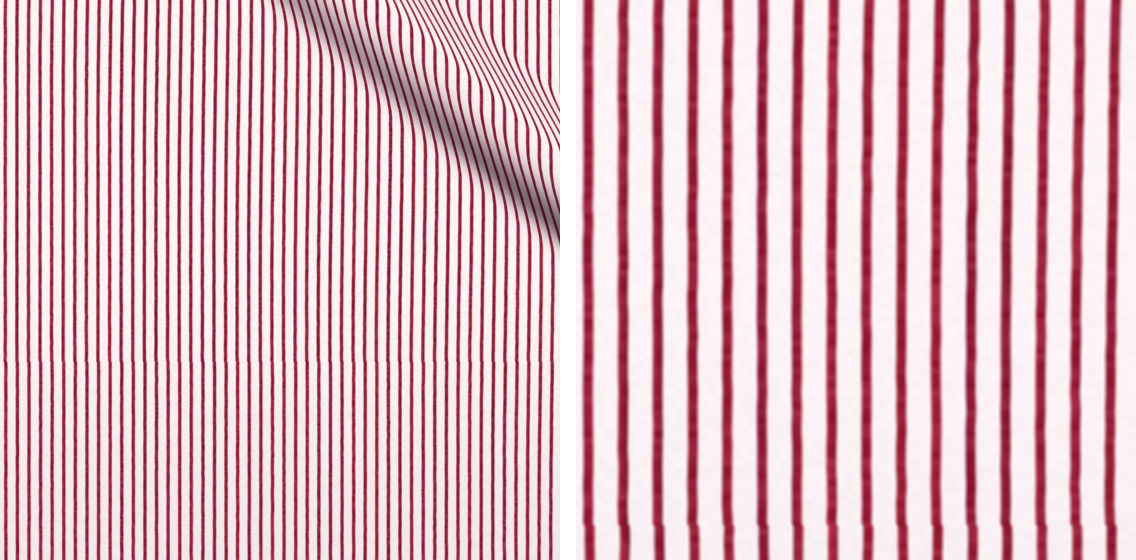
Left, the full canvas; right, a detail of the centre.
A Shadertoy shader for this texture:

```glsl
// Draws red pinstripe cotton with a soft diagonal fold in the upper right corner.

#define STRIPES 48.3        // repeats across the canvas
#define HALF_WIDTH 0.14     // half a stripe, in repeats
#define SOFTNESS 0.09       // woven edge blur, in repeats
#define FOLD_POINT vec2(0.525, 1.0)
#define FOLD_NORMAL vec2(0.65, 0.76)
#define RIDGE 0.15          // distance from fold shadow to the upper ridge
#define SHADOW 0.62         // depth of the fold shadow
#define WEAR 0.10           // thread-to-thread variation

const vec3 CLOTH   = vec3(0.99, 0.955, 0.965);
const vec3 CRIMSON = vec3(0.66, 0.13, 0.24);
const vec3 WINE    = vec3(0.50, 0.10, 0.20);
const vec3 SHADE   = vec3(0.30, 0.23, 0.27);

float hash(vec2 p) {
    return fract(sin(dot(p, vec2(127.1, 311.7))) * 43758.5453);
}

float noise(vec2 p) {
    vec2 i = floor(p), f = fract(p);
    f = f * f * (3.0 - 2.0 * f);
    return mix(mix(hash(i), hash(i + vec2(1, 0)), f.x),
               mix(hash(i + vec2(0, 1)), hash(i + vec2(1, 1)), f.x), f.y);
}

// Sideways position on the cloth after the fold has pulled it
float clothX(vec2 uv, float d) {
    float x = uv.x;
    x -= 0.005 * smoothstep(-0.40, -0.03, d);                        // gentle lean
    x += 0.045 * smoothstep(-0.05, 0.07, d);                         // fold slope
    x += 0.085 * smoothstep(RIDGE - 0.055, RIDGE + 0.035, d);        // tight ridge
    x += 0.001 * smoothstep(0.352, 0.356, uv.y);                     // slight seam
    return x;
}

void mainImage(out vec4 fragColor, in vec2 fragCoord) {
    vec2 uv = fragCoord / iResolution.xy;
    float d = dot(uv - FOLD_POINT, FOLD_NORMAL);

    // Stripes
    float u = clothX(uv, d) * STRIPES;
    float blur = max(SOFTNESS, 0.7 * fwidth(u));
    float id = floor(u);
    float offset = fract(u) - 0.5;
    float wobble = 0.03 * (noise(vec2(id * 7.3, uv.y * 90.0)) - 0.5);
    float stripe = 1.0 - smoothstep(HALF_WIDTH - blur, HALF_WIDTH + blur, abs(offset + wobble));

    // Thread tone changes per stripe and along its length
    float thread = noise(vec2(id * 3.7, uv.y * 240.0)) - 0.5;
    float side = smoothstep(-0.05, 0.12, offset * (hash(vec2(id, 4.0)) - 0.3));
    vec3 ink = mix(CRIMSON, WINE, side + 0.4 * hash(vec2(id, 9.0)));
    ink += WEAR * thread;

    // Cloth dulls toward the bottom and carries faint weave grain
    vec3 cloth = CLOTH * mix(0.955, 1.0, smoothstep(0.0, 0.55, uv.y));
    cloth += 0.02 * (noise(uv * 256.0) - 0.5);
    cloth -= 0.012 * exp(-pow((uv.y - 0.25) / 0.012, 2.0)) * smoothstep(0.3, 0.4, uv.x)
           * smoothstep(0.62, 0.5, uv.x);
    vec3 color = mix(cloth, ink, stripe);

    // Fold shadow: wider on its upper side, deeper toward the right
    float spread = d < 0.0 ? 0.026 : 0.040;
    float shadow = exp(-pow(d / spread, 2.0)) * SHADOW * mix(0.75, 1.2, smoothstep(0.5, 1.0, uv.x));
    shadow += 0.07 * exp(-pow((d - RIDGE) / 0.03, 2.0));
    color = mix(color, color * SHADE, shadow);

    fragColor = vec4(clamp(color, 0.0, 1.0), 1.0);
}
```
